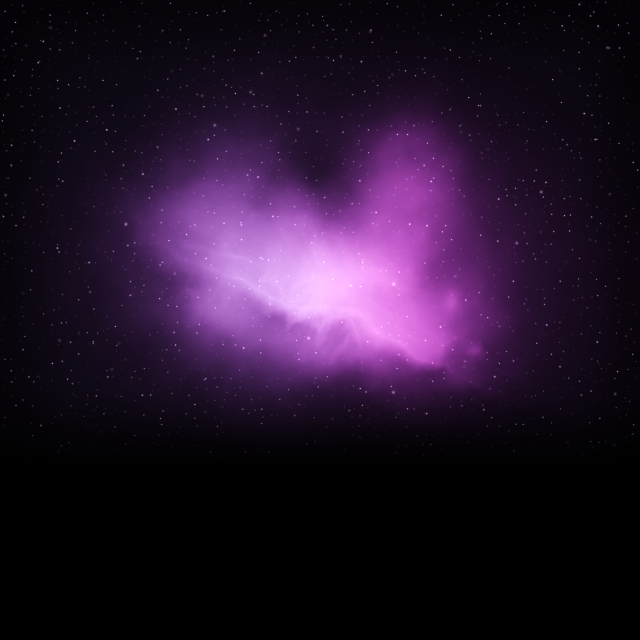
A Shadertoy shader for this background:

```glsl
// A violet nebula glowing in a starry sky above a black foreground.

#define CLOUD_GAIN 1.0
#define CLOUD_SCALE 9.0
#define WARP_AMOUNT 0.035
#define TILT 0.2
#define WISP_GAIN 0.55
#define STAR_GAIN 0.75
#define HORIZON_LOW 0.25
#define HORIZON_HIGH 0.40
#define SKY_COLOR vec3(0.032, 0.022, 0.048)
#define STAR_COLOR vec3(0.92, 0.76, 1.0)

float hash(vec2 p) {
    vec3 q = fract(p.xyx * 0.1031);
    q += dot(q, q.yzx + 33.33);
    return fract((q.x + q.y) * q.z);
}

float noise(vec2 p) {
    vec2 cell = floor(p), f = fract(p);
    f = f * f * (3.0 - 2.0 * f);
    float low = mix(hash(cell), hash(cell + vec2(1, 0)), f.x);
    float high = mix(hash(cell + vec2(0, 1)), hash(cell + vec2(1, 1)), f.x);
    return mix(low, high, f.y);
}

float fbm(vec2 p) {
    float sum = 0.0, weight = 0.5;
    for (int i = 0; i < 5; i++) {
        sum += weight * noise(p);
        p = mat2(1.6, 1.2, -1.2, 1.6) * p + 17.3;
        weight *= 0.5;
    }
    return sum;
}

// Soft elliptical spot; slope shears its long axis downward to the right.
float glow(vec2 p, vec2 center, vec2 radius, float slope) {
    vec2 q = p - center;
    q.y += slope * q.x;
    q /= radius;
    return exp(-dot(q, q));
}

// Optical depth of the large cloud masses.
float cloudMass(vec2 p) {
    float mass = 1.9 * glow(p, vec2(0.50, 0.555), vec2(0.17, 0.085), TILT);
    mass += 0.70 * glow(p, vec2(0.534, 0.57), vec2(0.098, 0.058), 0.0);
    mass += 0.60 * glow(p, vec2(0.345, 0.55), vec2(0.058, 0.058), 0.0);
    mass += 0.90 * glow(p, vec2(0.586, 0.479), vec2(0.09, 0.052), TILT);
    mass += 0.35 * glow(p, vec2(0.52, 0.57), vec2(0.27, 0.17), 0.0);
    // Two upper lobes and the dark gap between them
    mass += 0.40 * glow(p, vec2(0.371, 0.694), vec2(0.09, 0.10), 0.0);
    mass += 0.55 * glow(p, vec2(0.625, 0.694), vec2(0.08, 0.09), 0.0);
    mass *= 1.0 - 0.6 * glow(p, vec2(0.50, 0.746), vec2(0.072, 0.065), 0.0);
    return mass;
}

// Bright filaments, with a dust lane below the main one.
float wisps(vec2 p, vec2 warp) {
    float window = glow(p, vec2(0.50, 0.515), vec2(0.17, 0.06), 0.3);
    float height = p.y - 0.525 + 0.45 * (p.x - 0.48) + 1.6 * warp.y;
    float filament = exp(-abs(height) / 0.012);
    float lane = exp(-pow((height + 0.035) / 0.022, 2.0));
    float ridge = 1.0 - abs(2.0 * fbm(p * vec2(10, 15) + 30.0 * warp) - 1.0);
    float detail = window * (filament - 0.9 * lane + 0.9 * (pow(ridge, 5.0) - 0.4));
    vec2 q = p + 0.5 * warp;
    detail += 0.6 * glow(q, vec2(0.703, 0.534), vec2(0.011, 0.018), 0.0);
    detail += 0.4 * glow(q, vec2(0.74, 0.456), vec2(0.012, 0.010), 0.0);
    return detail;
}

// One jittered star per occupied grid cell.
float starLayer(vec2 p, float cells, float density, float radius) {
    vec2 id = floor(p * cells);
    vec2 jitter = 0.2 + 0.6 * vec2(hash(id + 11.7), hash(id + 47.1));
    float dist = length(fract(p * cells) - jitter) / cells;
    float light = mix(0.12, 1.0, pow(hash(id + 83.5), 3.0));
    float present = step(hash(id + 5.3), density);
    return present * light * exp(-dist * dist / (radius * radius));
}

// Violet ramp, rising to pale lavender in the brightest part.
vec3 nebulaColor(float light, float x) {
    float green = 0.4 * light + 0.42 * pow(light, 4.0);
    float blue = light + 0.22 * light * (1.0 - light);
    vec3 tint = mix(vec3(0.96, 1.12, 1.02), vec3(1.06, 0.86, 1.0), smoothstep(0.35, 0.7, x));
    return vec3(light, green, blue) * tint;
}

void mainImage(out vec4 fragColor, in vec2 fragCoord) {
    vec2 p = (fragCoord - 0.5 * iResolution.xy) / iResolution.y + 0.5;

    // Cloud shape, broken up by warped noise
    vec2 warp = vec2(fbm(p * CLOUD_SCALE), fbm(p * CLOUD_SCALE + 41.0)) - 0.485;
    warp *= 2.0 * WARP_AMOUNT;
    float texture1 = 0.72 + 0.58 * fbm(p * CLOUD_SCALE * 1.3 + 20.0 * warp + 7.0);
    float depth = CLOUD_GAIN * cloudMass(p + warp) * texture1;
    depth = max(depth + WISP_GAIN * wisps(p, warp), 0.0);
    depth += 0.05 * glow(p, vec2(0.5, 0.62), vec2(0.42, 0.33), 0.0);

    // Sky, cloud and stars fade into the dark ground and the frame
    float horizon = smoothstep(HORIZON_LOW, HORIZON_HIGH, p.y);
    vec2 border = smoothstep(vec2(0.0), vec2(0.12), 0.5 - abs(p - 0.5));
    float vignette = mix(0.45, 1.0, border.x * border.y);
    vec3 color = SKY_COLOR * vignette + nebulaColor(1.0 - exp(-depth), p.x);

    float stars = starLayer(p, 70.0, 0.45, 0.0011);
    stars += starLayer(p + 0.37, 38.0, 0.3, 0.0014);
    stars += starLayer(p + 0.71, 13.0, 0.25, 0.0022);
    color += STAR_GAIN * stars * STAR_COLOR * (1.0 - 0.5 * color);

    fragColor = vec4(clamp(color * horizon, 0.0, 1.0), 1.0);
}
```
